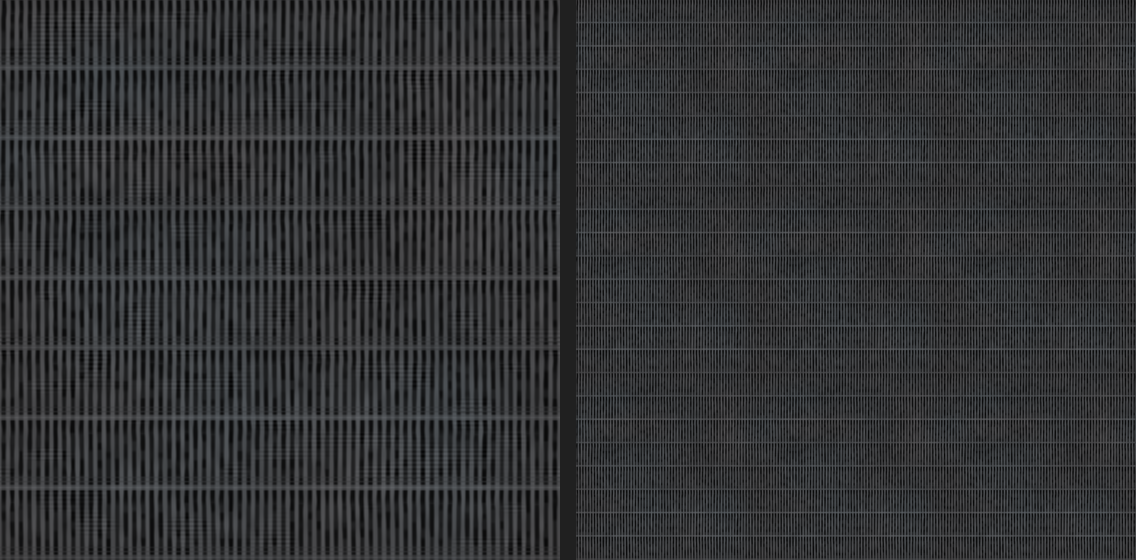
Left, the tile; right, the same tile 3 across and 3 down.
Write a WebGL 1 fragment shader that draws this texture.

```glsl
precision highp float;
uniform vec2 u_resolution;

float hash(vec2 p) {
  return fract(sin(dot(p, vec2(127.1, 311.7))) * 43758.5453);
}

// Value noise that wraps after a whole number of cells
float noise(vec2 p, vec2 period) {
  vec2 i = floor(p), f = fract(p);
  f = f * f * (3.0 - 2.0 * f);
  vec2 a = mod(i, period), b = mod(i + 1.0, period);
  return mix(mix(hash(a), hash(vec2(b.x, a.y)), f.x),
             mix(hash(vec2(a.x, b.y)), hash(b), f.x), f.y);
}

float tileNoise(vec2 uv, vec2 cells) {
  return noise(uv * cells, cells);
}

// Soft horizontal line around a height within the row
float line(float y, float center, float width) {
  return 1.0 - smoothstep(0.0, width, abs(y - center));
}

void main() {
  vec2 uv = gl_FragCoord.xy / u_resolution;

  // Eight rows, each with a cross bar at its lower edge
  float rowY = uv.y * 8.0 - 0.035;
  float y = fract(rowY);
  float barDist = min(y, 1.0 - y);
  float barId = mod(floor(rowY + 0.5), 8.0);
  float underBar = smoothstep(0.68, 0.88, y);

  // Sixty-four slats, leaning slightly below the bars
  float lean = (tileNoise(uv, vec2(16.0, 8.0)) - 0.5) * (0.12 + 0.2 * underBar * (1.0 - y) * 4.0);
  float x = uv.x * 64.0 + 0.12 + lean;
  float column = floor(x);
  float gapDist = abs(fract(x) - 0.5);
  float widen = 0.07 * (tileNoise(uv, vec2(64.0, 48.0)) - 0.5);
  float slat = smoothstep(0.06 + widen, 0.43 + widen, gapDist);

  // Gaps deepen in spots and right beneath each bar
  float spots = noise(vec2(column, uv.y * 64.0), vec2(64.0));
  float depth = 0.35 * hash(vec2(mod(column, 64.0), 7.0)) + 0.65 * smoothstep(0.35, 0.85, spots);
  depth = max(depth, underBar * 0.9);
  float gapShade = mix(0.135, 0.04, depth);
  float slatShade = 0.305 + 0.05 * (tileNoise(uv, vec2(64.0, 32.0)) - 0.5);
  float shade = mix(gapShade, slatShade, slat);

  // Fine weft threads above the bars and in faint patches
  float weft = line(y, 0.085, 0.025) + 0.7 * line(y, 0.145, 0.025);
  shade = mix(shade, 0.23, weft * 0.4);
  float patches = smoothstep(0.62, 0.9, tileNoise(uv, vec2(12.0, 32.0)));
  shade += 0.025 * patches * sin(uv.y * 128.0 * 6.28318);

  // Cross bars, beaded where they pass over the slats
  float bar = 1.0 - smoothstep(0.02, 0.058, barDist);
  float barShade = 0.25 + 0.06 * hash(vec2(barId, 3.0)) + 0.05 * (slat - 0.5);
  barShade += 0.04 * line(barDist, 0.0, 0.025);
  barShade += 0.05 * (tileNoise(uv, vec2(48.0, 64.0)) - 0.5);
  shade = mix(shade, barShade, bar * 0.85);

  // Broad wear and a faint cool tint
  shade *= 0.95 + 0.1 * tileNoise(uv, vec2(6.0, 8.0));
  float cool = tileNoise(uv, vec2(5.0, 7.0));
  vec3 tint = mix(vec3(1.0, 0.99, 1.01), vec3(0.94, 1.0, 1.05), cool);
  gl_FragColor = vec4(shade * tint, 1.0);
}
```
